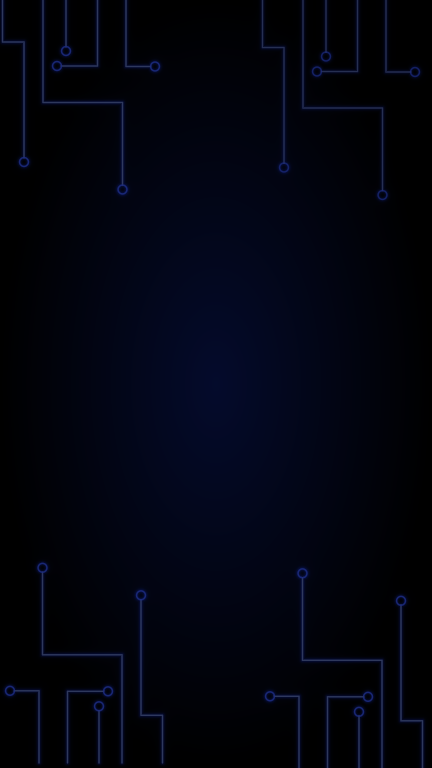
Write a Shadertoy shader that draws this background.

```glsl
// Glowing blue circuit traces at the four corners of a dark, softly lit panel.

// Distance to an axis-aligned segment from a to b.
float segment(vec2 p, vec2 a, vec2 b) {
    return length(p - clamp(p, min(a, b), max(a, b)));
}

// Distances to the wires (x) and to the ring pads (y) of one circuit cluster.
vec2 circuit(vec2 p) {
    // Each trace: start x, height of the bend, pad x, pad y.
    vec4 traces[5] = vec4[5](
        vec4(2.5, 42.0, 24.0, 162.0),
        vec4(43.0, 102.5, 122.5, 189.5),
        vec4(66.0, 51.0, 66.0, 51.0),
        vec4(97.5, 66.0, 57.0, 66.0),
        vec4(126.0, 66.5, 155.0, 66.5));
    const float padRadius = 4.4;
    vec2 nearest = vec2(1e3);
    for (int i = 0; i < 5; i++) {
        vec4 t = traces[i];
        float wire = segment(p, vec2(t.x, -5.5), t.xy);
        wire = min(wire, segment(p, t.xy, t.zy));
        wire = min(wire, segment(p, t.zy, t.zw));
        float pad = length(p - t.zw) - padRadius;
        // Wires stop at the rim of their pad.
        nearest = min(nearest, vec2(max(wire, -pad), abs(pad)));
    }
    return nearest;
}

void mainImage(out vec4 fragColor, in vec2 fragCoord) {
    // Design space of 432 x 768 units, y pointing down.
    vec2 canvas = vec2(432.0, 768.0);
    vec2 uv = fragCoord / iResolution.xy;
    vec2 p = vec2(uv.x, 1.0 - uv.y) * canvas;
    float pixel = canvas.x / iResolution.x;

    // Elliptical backlight.
    float radius = length(uv * 2.0 - 1.0);
    vec3 color = vec3(0.016, 0.042, 0.172) * max(1.0 - radius, 0.0);

    // Shift the right clusters, turn the lower ones by half a circle.
    bool right = p.x > 212.0;
    bool lower = p.y > canvas.y * 0.5;
    vec2 q = right ? p - vec2(260.0, 5.5) : p;
    if (lower) q = vec2(165.0, 757.3) - q;
    float strength = right && !lower ? 0.8 : 1.0;

    // Blue halo, then the thin bright cores.
    vec2 d = circuit(q);
    float halo = min(d.x, d.y);
    float glow = 0.8 * exp(-halo * halo / 5.0) + 0.2 * exp(-halo / 3.5);
    color += vec3(0.02, 0.045, 0.2) * glow * strength;

    vec2 core = clamp(0.5 + (vec2(0.7, 0.75) - d) / pixel, 0.0, 1.0) * strength;
    color = mix(color, vec3(0.2, 0.24, 0.38), core.x * 0.9);
    color = mix(color, vec3(0.11, 0.17, 0.5), core.y * 0.85);

    fragColor = vec4(color, 1.0);
}
```
